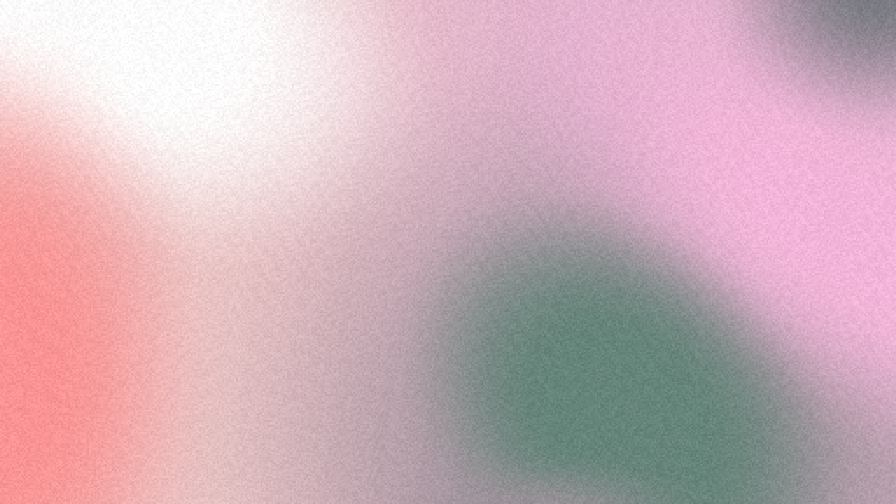
Write a WebGL 1 fragment shader that draws this background.

```glsl
precision highp float;
// A soft, blurred colour field: wide elliptical blobs are layered over a
// blush-to-pink base, each with a feathered edge, then covered by film grain.
// Positions are in units of the canvas height, origin at the lower left.

#define ASPECT 1.7778
#define GRAIN_ROWS 288.0
#define GRAIN_AMOUNT 0.09
#define BLUSH vec3(0.92, 0.77, 0.77)
#define ORCHID vec3(0.88, 0.70, 0.80)
#define WHITE vec3(0.99, 0.985, 0.985)
#define CORAL vec3(0.98, 0.58, 0.58)
#define HAZE vec3(0.62, 0.575, 0.605)
#define PINK vec3(0.95, 0.71, 0.85)
#define GREEN vec3(0.40, 0.52, 0.48)
#define SLATE vec3(0.47, 0.48, 0.51)

uniform vec2 u_resolution;

float hash(vec2 p) {
  return fract(sin(dot(p, vec2(12.9898, 78.233))) * 43758.5453);
}

// Coverage of a rotated ellipse; feather is the half width of its soft edge
// relative to the radius.
float blob(vec2 p, vec2 center, vec2 radius, float angle, float feather) {
  float c = cos(angle);
  float s = sin(angle);
  vec2 d = p - center;
  vec2 local = vec2(c * d.x + s * d.y, c * d.y - s * d.x);
  return 1.0 - smoothstep(1.0 - feather, 1.0 + feather, length(local / radius));
}

// Centred grain in -0.5..0.5, denser around zero.
float grain(vec2 p) {
  vec2 cell = floor(p * GRAIN_ROWS);
  return 0.5 * (hash(cell) + hash(cell + 37.3)) - 0.5;
}

void main() {
  vec2 p = gl_FragCoord.xy / u_resolution * vec2(ASPECT, 1.0);

  // Base gradient
  vec3 color = mix(BLUSH, ORCHID, smoothstep(0.35, 1.2, p.x));

  // Bright upper left and warm left edge
  color = mix(color, WHITE, blob(p, vec2(0.22, 1.0), vec2(0.51, 0.325), -0.52, 0.5));
  color = mix(color, CORAL, blob(p, vec2(-0.02, 0.25), vec2(0.30, 0.465), 0.0, 0.6));

  // Grey haze under the pink band and the green dome
  color = mix(color, HAZE, blob(p, vec2(1.27, 0.10), vec2(0.57, 0.53), 0.0, 0.75));
  color = mix(color, PINK, blob(p, vec2(1.667, 0.55), vec2(0.556, 0.24), -0.61, 0.65));
  color = mix(color, GREEN, blob(p, vec2(1.24, 0.17), vec2(0.37, 0.26), -0.785, 0.5));

  // Pale notch below the dome and dark upper right corner
  color = mix(color, HAZE, 0.8 * blob(p, vec2(1.08, -0.03), vec2(0.2, 0.08), 0.0, 0.8));
  color = mix(color, SLATE, blob(p, vec2(1.748, 1.04), vec2(0.20, 0.18), 0.0, 0.9));

  color += GRAIN_AMOUNT * grain(p);
  gl_FragColor = vec4(clamp(color, 0.0, 1.0), 1.0);
}
```
